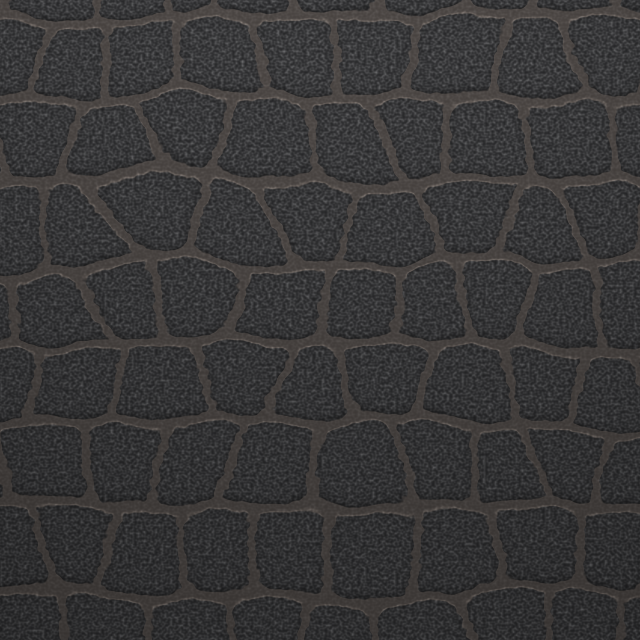
Write a three.js fragment shader that draws this texture.

```glsl
varying vec2 vUv;

const vec2 GRID = vec2(8.4, 7.8);        // scales across and up
const vec2 STRETCH = vec2(1.0, 1.5);     // flattens the rows of the Voronoi metric
const vec3 LEATHER = vec3(0.211, 0.212, 0.218);
const vec3 GROOVE = vec3(0.272, 0.254, 0.245);
const vec3 RIM_LIGHT = vec3(0.085, 0.078, 0.072);

vec2 hash2(vec2 cell) {
  vec3 q = fract(cell.xyx * vec3(0.1031, 0.1030, 0.0973));
  q += dot(q, q.yzx + 33.33);
  return fract((q.xx + q.yz) * q.zy);
}

float cornerSlope(vec2 corner, vec2 offset) {
  float angle = 6.2832 * hash2(corner + 57.0).x;
  return dot(vec2(cos(angle), sin(angle)), offset);
}

float gradientNoise(vec2 p) {
  vec2 i = floor(p);
  vec2 f = p - i;
  vec2 u = f * f * f * (f * (f * 6.0 - 15.0) + 10.0);
  vec2 e = vec2(1.0, 0.0);
  float low = mix(cornerSlope(i, f), cornerSlope(i + e.xy, f - e.xy), u.x);
  float high = mix(cornerSlope(i + e.yx, f - e.yx), cornerSlope(i + e.xx, f - e.xx), u.x);
  return mix(low, high, u.y);
}

vec2 noise2(vec2 p) {
  return vec2(gradientNoise(p), gradientNoise(p + 31.7));
}

// Jittered brick layout, in the stretched metric
vec2 scaleCentre(vec2 cell) {
  vec2 jitter = (hash2(cell + 11.0) - 0.5) * vec2(0.42, 0.24);
  float stagger = 0.5 * mod(cell.y, 2.0) - 0.25;
  return (cell + 0.5 + vec2(stagger, 0.0) + jitter) / GRID * STRETCH;
}

// Returns outward edge normal in xy and rounded distance to the border in z
vec3 scaleBorder(vec2 p, float rounding) {
  vec2 home = floor(p * GRID);
  vec2 q = p * STRETCH;
  vec2 nearest = vec2(0.0);
  float best = 10.0;
  for (int j = -2; j <= 2; j++) {
    for (int i = -2; i <= 2; i++) {
      vec2 centre = scaleCentre(home + vec2(float(i), float(j)));
      float d = distance(q, centre);
      if (d < best) {
        best = d;
        nearest = centre;
      }
    }
  }
  float total = 0.0;
  vec2 normal = vec2(0.0);
  for (int j = -2; j <= 2; j++) {
    for (int i = -2; i <= 2; i++) {
      vec2 centre = scaleCentre(home + vec2(float(i), float(j)));
      vec2 across = centre - nearest;
      if (dot(across, across) > 0.00001) {
        vec2 slope = normalize(across) * STRETCH;
        float d = dot(0.5 * (centre + nearest) - q, normalize(across)) / length(slope);
        float weight = exp(-d / rounding);
        total += weight;
        normal += weight * normalize(slope);
      }
    }
  }
  return vec3(normalize(normal + 0.000001), -rounding * log(total + 1e-20));
}

// Fine pebbled grain, skewed towards bright specks
float leatherGrain(vec2 p) {
  float fine = gradientNoise(p * vec2(215.0, 243.0));
  float coarse = gradientNoise(p * vec2(127.0, 149.0) + 9.3);
  float grain = fine + 0.45 * coarse;
  return grain + 0.45 * (grain * grain - 0.09);
}

// Light falls from above and fades towards the lower corners
float lighting(vec2 p) {
  float side = (p.x - 0.52) * (p.x - 0.52);
  return mix(0.88, 1.13, smoothstep(-0.1, 1.0, p.y)) - 0.22 * side;
}

void main() {
  vec2 p = vUv;
  vec2 bent = p + 0.034 * noise2(p * 2.7 + 4.0) + 0.009 * noise2(p * 17.0);
  vec3 border = scaleBorder(bent + 3.0, 0.0045);

  // Ragged sides, smoother tops and bottoms
  float ragged = 0.0055 * gradientNoise(p * 78.0) * (0.35 + abs(border.x));
  float width = 0.0066 + 0.0025 * gradientNoise(p * 9.0 + 2.0);
  float inside = border.z - width + ragged;
  float leather = smoothstep(-0.0013, 0.0013, inside);

  float grain = leatherGrain(p);
  vec3 scaleColour = LEATHER + 0.135 * grain;
  vec3 grooveColour = GROOVE + 0.045 * grain;

  // Shadow under lower edges, lit rim along upper edges
  float falloff = exp(-max(inside, 0.0) / 0.0045);
  scaleColour *= 1.0 - falloff * (0.16 + 0.22 * smoothstep(0.0, 1.0, -border.y));
  float rim = exp(-pow((inside + 0.0008) / 0.0017, 2.0));
  float facing = smoothstep(0.1, 0.9, border.y) + 0.12;

  vec3 colour = mix(grooveColour, scaleColour, leather);
  colour += RIM_LIGHT * rim * facing * (1.0 + 0.8 * grain);
  gl_FragColor = vec4(colour * lighting(p), 1.0);
}
```
